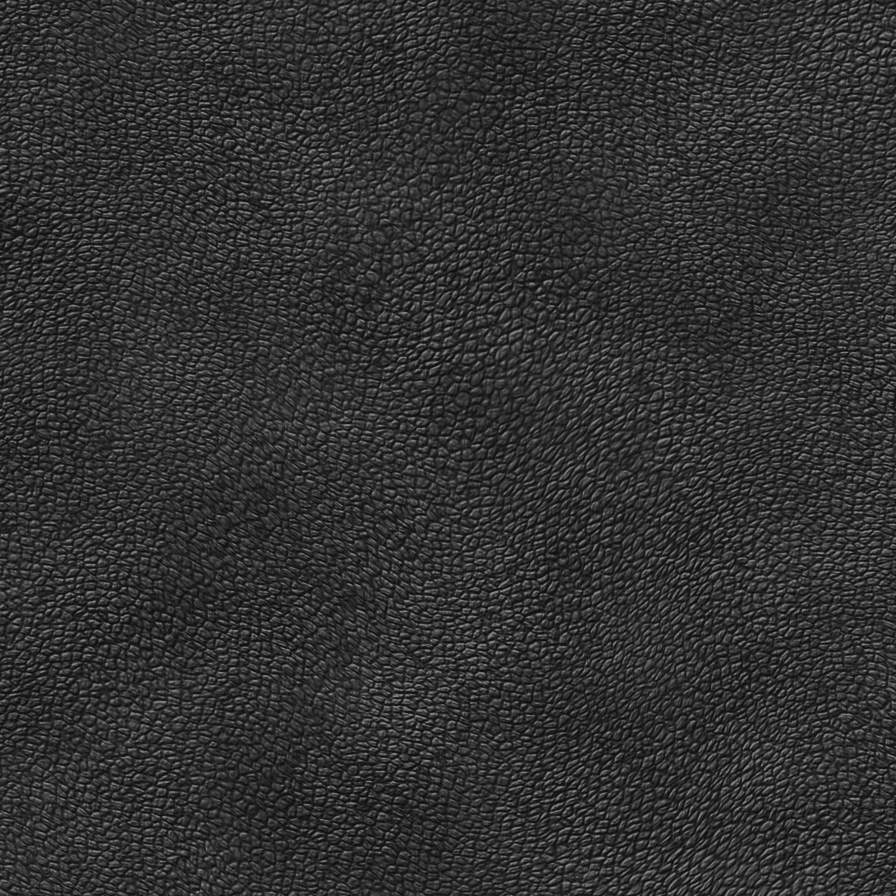
This texture is drawn by a WebGL 2 fragment shader. Its source:

```glsl
#version 300 es
precision highp float;
// Dark grained leather: small embossed pebbles, creases and soft folds.
uniform vec2 u_resolution;
out vec4 fragColor;

vec2 hash2(vec2 p) {
  p = vec2(dot(p, vec2(127.1, 311.7)), dot(p, vec2(269.5, 183.3)));
  return fract(sin(p) * 43758.55);
}

// Gap between the two nearest cell centres: zero along the cell borders.
float cellGap(vec2 p) {
  vec2 base = floor(p);
  float nearest = 8.0, second = 8.0;
  for (int y = -1; y <= 1; y++) {
    for (int x = -1; x <= 1; x++) {
      vec2 cell = base + vec2(x, y);
      float d = length(cell + 0.1 + 0.8 * hash2(cell) - p);
      second = min(second, max(nearest, d));
      nearest = min(nearest, d);
    }
  }
  return second - nearest;
}

// Layered sines, roughly -1 to 1, for broad unevenness.
float waves(vec2 p) {
  float sum = 0.0, weight = 0.5;
  for (int i = 0; i < 4; i++) {
    sum += weight * sin(p.x + 1.7 * sin(p.y * 0.8 + float(i))) * cos(p.y - 1.3 * sin(p.x * 0.7));
    p = mat2(1.2, 1.1, -1.1, 1.2) * p + 2.3;
    weight *= 0.65;
  }
  return sum;
}

// Bends the grain: level at the top, slanting both ways lower down.
vec2 stretchHide(vec2 uv) {
  float slant = 1.0 - smoothstep(0.3, 0.95, uv.y);
  vec2 bend = vec2(0.012 * sin(13.0 * uv.y + 4.0 * uv.x), -0.07 * slant * cos(6.28 * uv.x));
  bend.y += 0.018 * sin(11.0 * uv.x + 5.0 * uv.y) + 0.006 * sin(29.0 * uv.x - 17.0 * uv.y);
  bend += 0.0012 * sin(uv.yx * vec2(171.0, 143.0) + 3.0 * sin(uv * 67.0));
  return uv + bend;
}

// Height of the hide: pebbles, fine grain and long wrinkles.
float relief(vec2 uv) {
  vec2 p = stretchHide(uv);
  float pebbles = smoothstep(0.0, 0.5, cellGap(p * vec2(82.0, 114.0)));
  float grain = smoothstep(0.0, 0.6, cellGap(p * vec2(150.0, 205.0) + 31.0));
  float wrinkles = smoothstep(0.0, 0.3, cellGap(p * vec2(24.0, 62.0) + 7.0));
  return 0.85 * pebbles + 0.38 * grain + 0.3 * wrinkles;
}

// Grey level under light from the upper left.
float leatherTone(vec2 uv) {
  vec2 toLight = 0.0012 * vec2(-0.45, 0.9);
  float lit = relief(uv - toLight);
  float shaded = relief(uv + toLight);
  float folds = waves(uv * vec2(9.0, 13.0));
  float gloss = 1.0 + 0.25 * waves(uv.yx * 14.0 + 5.0);
  float shade = 2.4 * (lit - shaded) + 1.2 * (0.5 * (lit + shaded) - 0.95);
  shade = clamp(shade * gloss + 0.4 * folds, -2.3, 2.3);
  return 0.185 * exp(0.44 * shade);
}

void main() {
  // Four samples per pixel smooth the creases.
  float tone = 0.0;
  for (int i = 0; i < 4; i++) {
    vec2 offset = vec2(i % 2, i / 2) * 0.5 - 0.25;
    tone += 0.25 * leatherTone((gl_FragCoord.xy + offset) / u_resolution);
  }
  fragColor = vec4(vec3(tone), 1.0);
}
```
